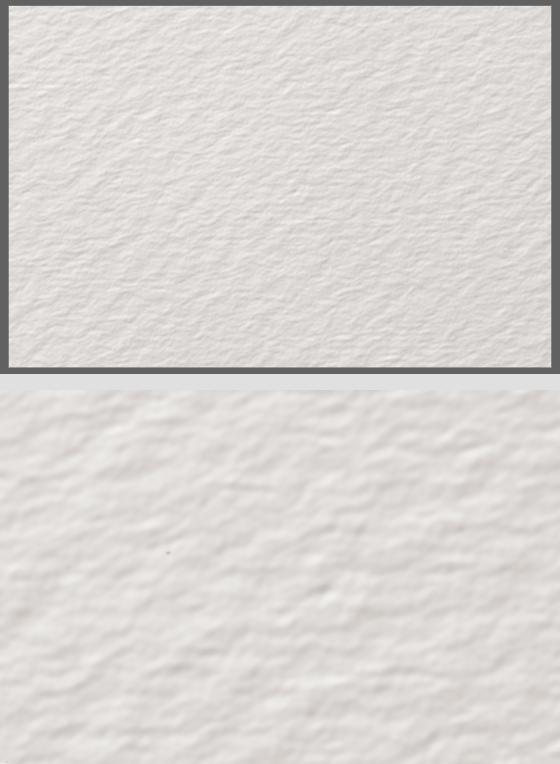
Top, the full canvas; bottom, a detail of the centre.
A Shadertoy shader for this texture:

```glsl
// A sheet of rough handmade paper on a dark grey mount.
// Stretched and turned layers of gradient noise make a height field,
// which is lit from the upper left by comparing two nearby heights.

vec2 hash2(vec2 cell) {
    vec3 q = fract(cell.xyx * vec3(0.1031, 0.1030, 0.0973));
    q += dot(q, q.yzx + 33.33);
    return fract((q.xx + q.yz) * q.zy);
}

float cornerSlope(vec2 cell, vec2 offset) {
    float angle = 6.2832 * hash2(cell).x;
    return dot(vec2(cos(angle), sin(angle)), offset);
}

float gradientNoise(vec2 p) {
    vec2 i = floor(p), f = fract(p);
    vec2 u = f * f * f * (f * (f * 6.0 - 15.0) + 10.0);
    vec2 x = vec2(1.0, 0.0);
    float low = mix(cornerSlope(i, f), cornerSlope(i + x, f - x), u.x);
    float high = mix(cornerSlope(i + x.yx, f - x.yx), cornerSlope(i + 1.0, f - 1.0), u.x);
    return mix(low, high, u.y);
}

vec2 turn(vec2 p, float angle) {
    float c = cos(angle), s = sin(angle);
    return vec2(c * p.x + s * p.y, c * p.y - s * p.x);
}

float paperHeight(vec2 p) {
    vec2 bend = vec2(gradientNoise(p * 13.0 + 5.0), gradientNoise(p * 17.0 + 41.0));
    vec2 q = p + 0.011 * bend;

    // Cockles rising to the right, then flatter felt lumps
    float h = 0.85 * gradientNoise(turn(q, 0.75) * vec2(11.0, 27.0) + 70.0);
    h += 0.62 * gradientNoise(turn(q, 0.16) * vec2(23.0, 46.0) + 20.0);
    h += 0.44 * gradientNoise(turn(q, 0.28) * vec2(44.0, 82.0) + 110.0);

    // Fine fibre grain
    h += 0.20 * gradientNoise(turn(p, 0.5) * vec2(95.0, 130.0) + 230.0);

    // Faint laid lines that come and go
    float strength = smoothstep(-0.25, 0.45, gradientNoise(p * vec2(3.0, 6.0) + 9.0));
    h += 0.075 * strength * sin(6.2832 * 55.0 * (p.y + 0.006 * bend.y));
    return h;
}

// Sparse tiny flecks, at most one in each cell
float flecks(vec2 p, float pixel) {
    vec2 cell = floor(p * 7.0);
    vec2 centre = (cell + 0.15 + 0.7 * hash2(cell + 17.0)) / 7.0;
    vec2 chance = hash2(cell + 83.0);
    float d = length((p - centre) * vec2(0.8, 1.2)) - 0.0018 * chance.y;
    return step(0.6, chance.x) * (1.0 - smoothstep(-pixel, pixel, d));
}

void mainImage(out vec4 fragColor, in vec2 fragCoord) {
    vec2 p = fragCoord / iResolution.y;
    float aspect = iResolution.x / iResolution.y;
    float pixel = 1.0 / iResolution.y;

    // Relief under light from the upper left, with deeper shadows
    float shade = paperHeight(p) - paperHeight(p + vec2(-0.0028, 0.0048));
    shade -= 0.35 * shade * abs(min(shade, 0.0)) * -1.0;
    float tone = 0.870 + 0.115 * shade;

    // Slow fall of light towards the lower right
    tone += 0.018 * (p.y - p.x / aspect);
    tone += 0.008 * gradientNoise(p * 2.5 + 3.0);

    // Warm shadows, nearly neutral highlights
    float warmth = smoothstep(0.93, 0.83, tone);
    vec3 paper = tone + mix(vec3(0.002, -0.006, -0.016), vec3(0.001, -0.019, -0.034), warmth);
    paper = mix(paper, vec3(0.66, 0.58, 0.51), 0.4 * flecks(p, pixel));

    // Sheet edge
    vec2 lowerLeft = vec2(0.0233, 0.0175);
    vec2 upperRight = vec2(aspect - 0.0233, 0.9844);
    vec2 inside = min(p - lowerLeft, upperRight - p);
    float sheet = smoothstep(-0.7 * pixel, 0.7 * pixel, min(inside.x, inside.y));
    fragColor = vec4(mix(vec3(0.38), paper, sheet), 1.0);
}
```
